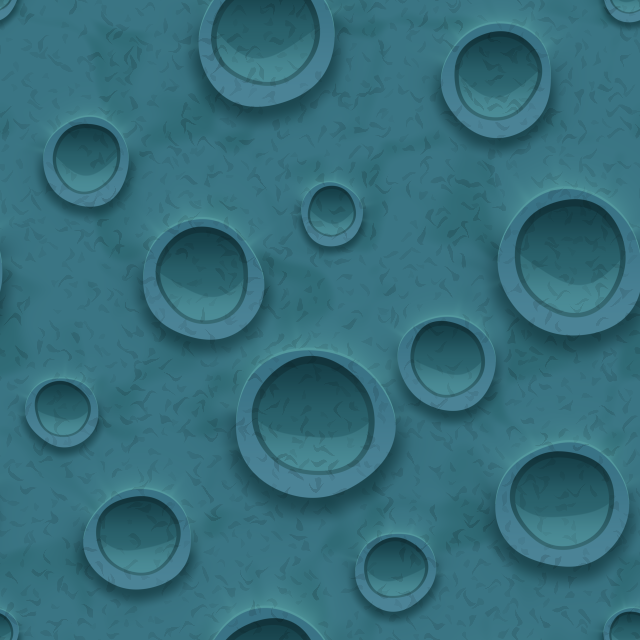
A three.js fragment shader for this texture:

```glsl
// Teal cratered ground: thirteen wobbly rings on a jittered lattice that wraps,
// each with a lit top, a dropped shadow, faint rays and a shaded bowl.
// Cellular flakes and layered sines mottle the surface.
varying vec2 vUv;

const float TAU = 6.2831853;
const float CRATERS = 13.0;
const float R_MIN = 0.043;
const float R_MAX = 0.121;
const float JITTER = 0.07;
const float HOLE = 0.78;          // bowl radius relative to the rim
const float SOFT = 0.0011;        // edge softness
const float FLAKE_CELLS = 45.0;
const float FLAKE_DEPTH = 0.13;

const vec3 GROUND = vec3(0.228, 0.460, 0.518);
const vec3 GROUND_DEEP = vec3(0.190, 0.425, 0.468);
const vec3 SHADOW = vec3(0.085, 0.240, 0.270);
const vec3 GLOW = vec3(0.325, 0.600, 0.620);
const vec3 RIM_TOP = vec3(0.225, 0.450, 0.525);
const vec3 RIM_LOW = vec3(0.295, 0.515, 0.590);
const vec3 BOWL_TOP = vec3(0.085, 0.250, 0.285);
const vec3 BOWL_MID = vec3(0.165, 0.385, 0.425);
const vec3 BOWL_LOW = vec3(0.260, 0.505, 0.550);
const vec3 POOL = vec3(0.310, 0.570, 0.610);

vec2 hash22(vec2 p) {
  vec3 q = fract(p.xyx * vec3(0.1031, 0.1030, 0.0973));
  q += dot(q, q.yzx + 33.33);
  return fract((q.xx + q.yz) * q.zy);
}

float inside(float d) { return 1.0 - smoothstep(-SOFT, SOFT, d); }

// Soft tone variation from warped sines with whole frequencies, about -1 to 1
float clouds(vec2 p) {
  vec2 t = TAU * p;
  vec2 w = t + 0.8 * sin(t.yx * 3.0 + vec2(1.0, 4.0)) + 0.3 * sin(t.yx * 8.0 + vec2(2.0, 5.0));
  return 0.4 * sin(2.0 * w.x + w.y) + 0.35 * sin(3.0 * w.y - 2.0 * w.x + 1.7)
       + 0.25 * sin(5.0 * w.x + 4.0 * w.y + 0.6);
}

// Bent, turned, lumpy flakes, one at most per wrapped cell
float flakes(vec2 p) {
  vec2 g = p * FLAKE_CELLS + 0.13 * sin(TAU * p.yx * vec2(31.0, 37.0));
  float cover = 0.0;
  for (int y = -1; y <= 1; y++) {
    for (int x = -1; x <= 1; x++) {
      vec2 cell = floor(g) + vec2(float(x), float(y));
      vec2 id = mod(cell, FLAKE_CELLS);
      vec2 spot = hash22(id);
      vec2 kind = hash22(id + 61.0);
      float turn = TAU * hash22(id + 127.0).x;
      vec2 q = g - cell - spot;
      q = vec2(q.x * cos(turn) + q.y * sin(turn), q.y * cos(turn) - q.x * sin(turn));
      q.y += (kind.x - 0.5) * 2.6 * q.x * q.x;
      q /= vec2(mix(0.25, 0.58, kind.y), mix(0.12, 0.22, kind.x));
      float lumps = 0.22 * sin(3.0 * atan(q.y, q.x + 0.0001) + TAU * spot.x);
      float shape = 1.0 - smoothstep(0.8, 1.05, length(q) * (1.0 + lumps));
      cover = max(cover, shape * step(spot.y, 0.8) * mix(0.35, 1.0, kind.y));
    }
  }
  return cover;
}

// Centre and radius; sizes step through the lattice so big ones stay apart
vec3 crater(float i) {
  vec2 centre = vec2(i, mod(5.0 * i, CRATERS)) / CRATERS;
  centre += JITTER * (hash22(vec2(i, 7.0)) - 0.5);
  return vec3(centre, mix(R_MIN, R_MAX, mod(2.0 * i, CRATERS) / (CRATERS - 1.0)));
}

// Distance to a wobbly circle
float outline(vec2 d, float r, float seed) {
  float a = atan(d.y, d.x + 0.00001);
  float wobble = 0.032 * sin(2.0 * a + seed) + 0.02 * sin(3.0 * a + 2.3 * seed)
               + 0.009 * sin(5.0 * a + 4.1 * seed);
  return length(d) - r * (1.0 + wobble);
}

// Glow above, shadow below and at the sides, thin rays all round
vec3 shadeGround(vec3 col, vec2 d, float r, float seed, float tone) {
  float e = max(outline(d, r, seed), 0.0) / r;
  float up = d.y / (length(d) + 0.00001);
  float a = atan(d.y, d.x + 0.00001);
  float fan = 0.5 + 0.5 * sin(7.0 * a + seed + 2.0 * sin(4.0 * a + 3.0 * seed));
  float reach = 1.0 - smoothstep(0.5, 1.1, e);
  float side = (1.0 - smoothstep(0.1, 0.75, up)) * (0.75 + 0.3 * tone - 0.25 * fan);
  float drop = 1.0 - smoothstep(-0.08, 0.26, outline(d + vec2(0.0, 0.13 * r), r, seed) / r);
  col = mix(col, SHADOW, 0.48 * side * exp(-4.5 * e) * reach);
  col = mix(col, SHADOW, 0.7 * drop * (1.0 - smoothstep(-0.4, 0.4, up)));
  col = mix(col, GLOW, 0.65 * smoothstep(0.1, 0.95, up) * exp(-5.5 * e) * reach);
  float ray = pow(fan, 9.0) * smoothstep(-1.0, 0.6, up);
  return mix(col, GLOW, 0.32 * ray * exp(-4.0 * e) * reach);
}

vec3 paintCrater(vec3 col, vec2 d, float r, float seed) {
  // Rim with a thin lit edge on top
  float outer = outline(d, r, seed);
  vec3 rim = mix(RIM_LOW, RIM_TOP, smoothstep(-0.9, 0.8, d.y / r));
  float body = inside(outline(d + vec2(0.0, 0.035 * r), r, seed));
  body = max(body, step(d.y, 0.0));
  col = mix(col, mix(GLOW, rim, body), inside(outer));
  // Bowl, dark under the upper lip, with a wall around its floor
  vec2 h = d - vec2(0.0, 0.07 * r);
  float holeR = HOLE * r;
  vec2 n = h / holeR;
  vec3 bowl = mix(BOWL_LOW, BOWL_MID, smoothstep(-1.0, 0.0, n.y));
  bowl = mix(bowl, BOWL_TOP, smoothstep(-0.1, 0.95, n.y));
  float floorEdge = outline(h + vec2(0.0, 0.02 * r), 0.9 * holeR, seed + 0.8);
  bowl *= mix(0.82, 1.0, inside(floorEdge));
  // Pale crescent lying on the floor
  float brim = n.y + 0.42 - 0.5 * n.x * n.x - 0.09 * sin(3.0 * n.x + seed);
  float pool = inside(max(floorEdge, brim * holeR * 0.8));
  bowl = mix(bowl, POOL, pool * mix(0.7, 0.28, smoothstep(-0.9, 0.0, n.y)));
  return mix(col, bowl, inside(outline(h, holeR, seed + 0.8)));
}

// Ground first, then craters, then flakes over all
void main() {
  float tone = clouds(vUv);
  vec3 col = mix(GROUND, GROUND_DEEP, smoothstep(-0.1, 0.9, tone));
  for (int pass = 0; pass < 2; pass++) {
    for (int k = 0; k < int(CRATERS); k++) {
      vec3 c = crater(float(k));
      vec2 d = vUv - c.xy;
      d -= floor(d + 0.5);
      float seed = 2.4 * float(k);
      col = pass == 0 ? shadeGround(col, d, c.z, seed, tone) : paintCrater(col, d, c.z, seed);
    }
  }
  col *= 1.0 - FLAKE_DEPTH * flakes(vUv) * (0.8 + 0.3 * tone);
  gl_FragColor = vec4(col, 1.0);
}
```
